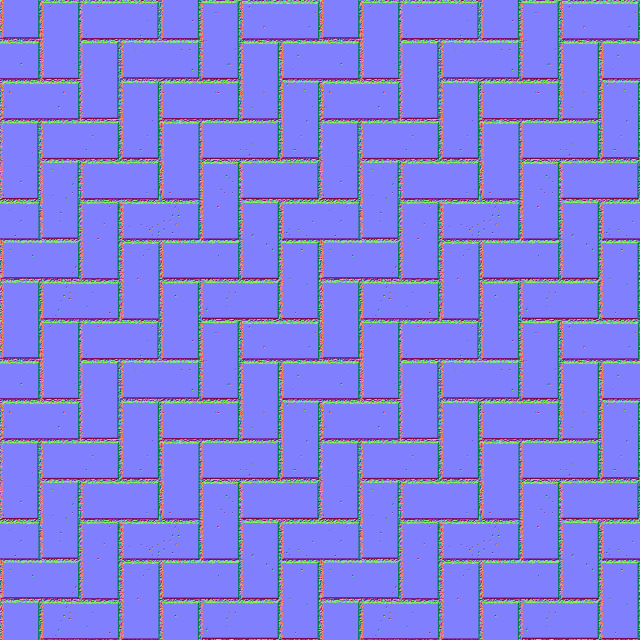
This texture map is drawn by a Shadertoy shader. Its source:

```glsl
const float CELLS = 16.0;   // brick widths across the canvas
const float PERIOD = 8.0;   // cells before wear and grain repeat
const float GRAIN = 36.0;   // mortar grains per cell
const float PITS = 14.0;    // pit sites per cell

float hash(vec2 p) {
    return fract(sin(dot(p, vec2(127.1, 311.7))) * 43758.5453);
}

vec2 wrap(vec2 cell, float period) {
    return floor(mod(cell + 0.5, period));
}

float wrappedNoise(vec2 p, float period) {
    vec2 i = floor(p), f = fract(p);
    f = f * f * (3.0 - 2.0 * f);
    float a = hash(wrap(i, period));
    float b = hash(wrap(i + vec2(1, 0), period));
    float c = hash(wrap(i + vec2(0, 1), period));
    float d = hash(wrap(i + vec2(1, 1), period));
    return mix(mix(a, b, f.x), mix(c, d, f.x), f.y);
}

// Herringbone: lower-left cell of the brick in xy, its size in zw
vec4 herringbone(vec2 p) {
    vec2 cell = floor(p);
    float k = mod(cell.x + cell.y + 1.0, 4.0);
    vec2 size = k < 1.5 ? vec2(1, 2) : vec2(2, 1);
    if (k > 0.5 && k < 1.5) cell.y -= 1.0;
    if (k > 2.5) cell.x -= 1.0;
    return vec4(cell, size);
}

// Distance inside the brick outline; left and top sides are crumbly
float brickDistance(vec2 p, float crumble) {
    vec4 brick = herringbone(p);
    vec2 id = wrap(brick.xy, PERIOD);
    vec2 shift = 0.03 * (vec2(hash(id + 3.7), hash(id + 9.2)) - 0.5);
    vec2 q = p - brick.xy - shift;
    vec2 far = brick.zw - q;
    float rough = min(q.x, far.y) - crumble;
    float crisp = min(far.x, q.y);
    return min(rough, crisp);
}

// Sparse round pits, crowded where the wear is high
float pitDepth(vec2 p, float wear) {
    vec2 site = floor(p * PITS);
    vec2 id = wrap(site, PERIOD * PITS);
    vec2 centre = 0.35 + 0.3 * vec2(hash(id + 17.3), hash(id + 41.9));
    float radius = mix(0.12, 0.34, hash(id + 5.1));
    float chance = mix(0.004, 0.16, smoothstep(0.84, 0.97, wear));
    float dist = length(fract(p * PITS) - centre);
    return step(hash(id + 71.3), chance) * (1.0 - smoothstep(radius * 0.4, radius, dist));
}

float surfaceHeight(vec2 p) {
    float grain = wrappedNoise(p * GRAIN, PERIOD * GRAIN);
    float wear = wrappedNoise(p * 2.0 + 0.5, PERIOD * 2.0);
    float dist = brickDistance(p, 0.04 * grain);
    float brick = smoothstep(0.02, 0.052, dist);
    float top = 0.15 - 0.04 * pitDepth(p, wear);
    return mix(0.085 * grain, top, brick);
}

// Normal with red rising along +x slopes and green along -y slopes
vec3 normalColor(vec2 p, float stepSize) {
    vec2 dx = vec2(stepSize, 0), dy = vec2(0, stepSize);
    float slopeX = surfaceHeight(p + dx) - surfaceHeight(p - dx);
    float slopeY = surfaceHeight(p + dy) - surfaceHeight(p - dy);
    vec3 n = normalize(vec3(slopeX, -slopeY, 2.0 * stepSize));
    return vec3(0.5 + 0.5 * n.xy, n.z);
}

void mainImage(out vec4 fragColor, in vec2 fragCoord) {
    vec3 color = vec3(0);
    // Four samples per pixel smooth the edges
    for (int i = 0; i < 4; i++) {
        vec2 offset = 0.5 * vec2(i % 2, i / 2) - 0.25;
        vec2 p = (fragCoord + offset) / iResolution.xy * CELLS;
        color += normalColor(mod(p, PERIOD), 0.009);
    }
    fragColor = vec4(color / 4.0, 1.0);
}
```
